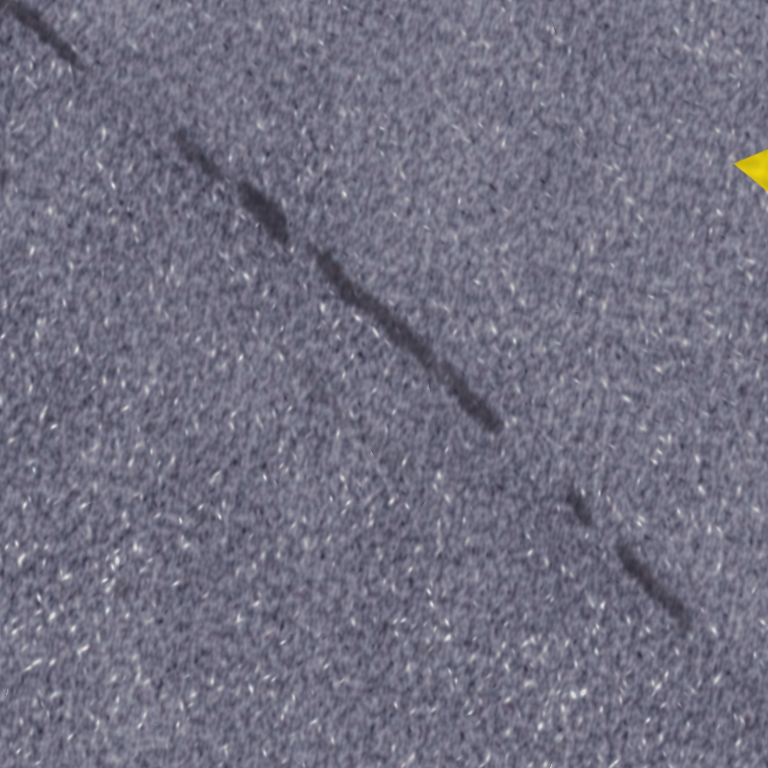
Give the GLSL for this texture, as a WebGL 2 fragment shader.

```glsl
#version 300 es
precision highp float;

uniform vec2 u_resolution;
out vec4 fragColor;

const float BASE_TONE = 0.432;
const float COARSE_GRAIN = 0.17;
const float FINE_GRAIN = 0.13;
const vec2 GRAIN_SIZE = vec2(0.011, 0.017);
const float CHIP_CELL = 0.014;
const float CHIP_SHARE = 0.5;
const float CHIP_GLINT = 0.34;
const float PIT_DEPTH = 0.11;
const float CRACK_DEPTH = 0.17;
const float STAIN_DEPTH = 0.045;
const float DENT_CELL = 0.2;
const vec2 LEAF_TIP = vec2(0.955, 0.787);
const vec3 LEAF_COLOR = vec3(0.86, 0.77, 0.06);

vec3 hash3(vec2 p) {
    vec3 q = fract(p.xyx * vec3(0.1031, 0.1030, 0.0973));
    q += dot(q, q.yxz + 33.33);
    return fract((q.xxy + q.yzz) * q.zyx);
}

mat2 rotation(float a) {
    return mat2(cos(a), sin(a), -sin(a), cos(a));
}

float cornerSlope(vec2 cell, vec2 offset) {
    float a = 6.2832 * hash3(cell + 217.0).x;
    return dot(vec2(cos(a), sin(a)), offset);
}

float gradientNoise(vec2 p) {
    vec2 i = floor(p), f = p - i;
    vec2 u = f * f * f * (f * (f * 6.0 - 15.0) + 10.0);
    vec2 e = vec2(1.0, 0.0);
    float low = mix(cornerSlope(i, f), cornerSlope(i + e, f - e), u.x);
    float high = mix(cornerSlope(i + e.yx, f - e.yx), cornerSlope(i + 1.0, f - 1.0), u.x);
    return mix(low, high, u.y);
}

// Slender bright chips and dark pits, scattered one per cell
float stoneChips(vec2 p, float roughness) {
    vec2 home = floor(p / CHIP_CELL);
    float lean = mix(0.3, -0.45, smoothstep(0.5, 1.5, p.x + p.y));
    float sum = 0.0;
    for (int y = -1; y <= 1; y++)
    for (int x = -1; x <= 1; x++) {
        vec2 cell = home + vec2(x, y);
        vec3 place = hash3(cell + 51.0), kind = hash3(cell + 403.0);
        if (kind.x > CHIP_SHARE * roughness) continue;
        vec2 d = p - (cell + place.xy) * CHIP_CELL;
        d = rotation(lean + (place.z - 0.5) * 1.5) * d;
        d /= vec2(0.0026, 0.0052) * mix(0.75, 1.25, kind.z);
        float glint = CHIP_GLINT * kind.y * kind.y * roughness;
        float strength = place.z * 7.0 - floor(place.z * 7.0) < 0.28 ? -PIT_DEPTH : glint;
        sum += strength * exp(-dot(d, d));
    }
    return sum;
}

// Soft round hollows, mostly on the lower left
float dents(vec2 p) {
    vec2 home = floor(p / DENT_CELL);
    float sum = 0.0;
    for (int y = -1; y <= 1; y++)
    for (int x = -1; x <= 1; x++) {
        vec2 cell = home + vec2(x, y);
        vec3 h = hash3(cell + 89.0);
        vec2 center = (cell + h.xy) * DENT_CELL;
        float radius = mix(0.009, 0.019, h.z);
        float present = step(h.z, 0.6) * step(center.x + center.y, 0.85);
        sum += present * (1.0 - smoothstep(0.3, 1.3, length(p - center) / radius));
    }
    return min(sum, 1.0);
}

// Signed distance to the long bowed crack
float crackDistance(vec2 p) {
    float slope = -0.74 - 0.36 * p.x;
    float d = (p.y - (1.0 - 0.74 * p.x - 0.18 * p.x * p.x)) / sqrt(1.0 + slope * slope);
    return d + 0.012 * gradientNoise(p * 14.0) + 0.009 * gradientNoise(p * 50.0);
}

void main() {
    vec2 p = gl_FragCoord.xy / u_resolution;

    // Crack, its faint side branch and the stain below it
    float d = crackDistance(p);
    float deepPart = exp(-pow((p.x - 0.57) / 0.1, 2.0));
    float opening = smoothstep(-0.22, 0.25, gradientNoise(vec2(p.x * 19.0, 3.7)) + 0.3 * deepPart);
    float width = mix(0.007, 0.017, opening) * mix(0.85, 1.15, p.x);
    float crack = opening * (1.0 - smoothstep(0.25, 1.15, abs(d) / width));
    float branchSpan = smoothstep(0.34, 0.42, p.x) * (1.0 - smoothstep(0.5, 0.57, p.x));
    crack += 0.35 * branchSpan * exp(-pow((d + 0.125) / 0.009, 2.0));
    float cloud = gradientNoise(p * 9.0 + 5.0);
    float stain = exp(-pow((d + 0.03) / 0.045, 2.0)) * (0.75 + cloud);
    float hollow = clamp(max(crack, 0.6 * dents(p)), 0.0, 1.0);

    // Asphalt grain
    float roughness = mix(1.3, 0.85, smoothstep(0.2, 1.2, p.x * 0.4 + p.y));
    roughness += 0.6 * gradientNoise(p * 6.0 + 31.0);
    vec2 g = rotation(0.2) * p / GRAIN_SIZE;
    float grain = COARSE_GRAIN * gradientNoise(g) + FINE_GRAIN * gradientNoise(g * 1.9 + 70.0);
    grain = grain * mix(0.8, 1.0, roughness) + stoneChips(p, roughness);

    float tone = BASE_TONE + 0.05 * cloud + 0.04 * gradientNoise(p * 3.0 + 12.0);
    tone += 0.025 * smoothstep(0.0, 0.12, d) + grain * (1.0 - 0.6 * hollow);
    tone -= STAIN_DEPTH * stain + CRACK_DEPTH * hollow;
    tone = clamp(tone, 0.2, 0.85);

    // Blue grey tint, fading in the glints
    float hue = 0.025 * gradientNoise(p * 55.0 + 9.0);
    float blue = mix(0.066, 0.02, smoothstep(0.48, 0.66, tone));
    vec3 color = tone + vec3(hue + 0.008 * hollow, -0.004, blue - 0.02 * hollow);

    // Leaf tip at the right edge
    vec2 q = p - LEAF_TIP;
    float leafEdge = max(q.y - 0.42 * q.x, -q.y - 0.82 * q.x);
    vec3 leaf = LEAF_COLOR * (0.97 + 0.2 * gradientNoise(p * 60.0));
    color = mix(color, leaf, 1.0 - smoothstep(-0.002, 0.002, leafEdge));

    fragColor = vec4(color, 1.0);
}
```
